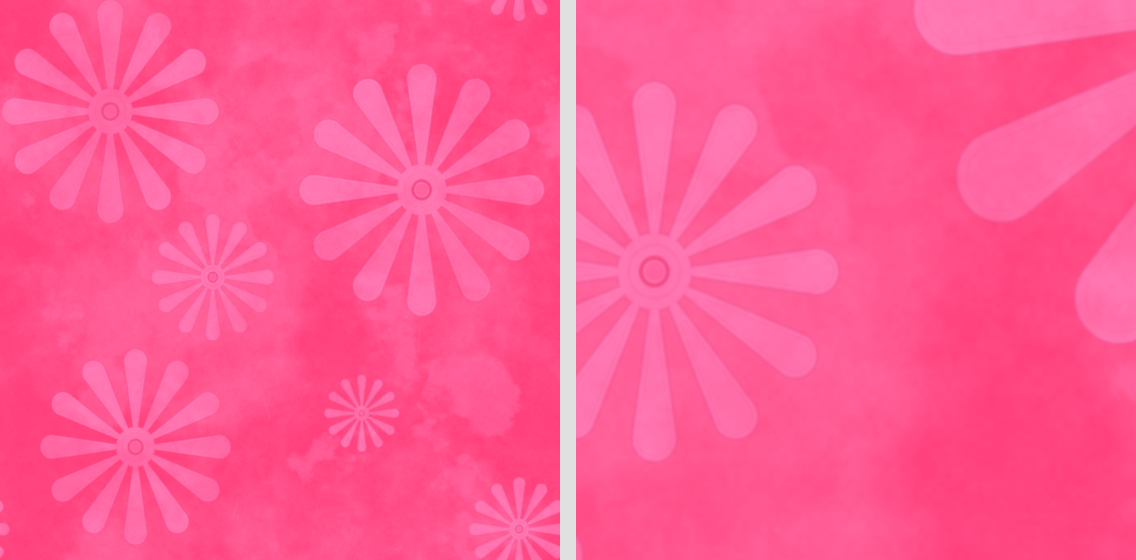
Left, the full canvas; right, a detail of the centre.
This pattern is drawn by a Shadertoy shader. Its source:

```glsl
// Pale twelve-petal daisies on a mottled, worn hot-pink paper that tiles.

float hash(vec2 p) {
    vec3 q = fract(p.xyx * vec3(0.1031, 0.1030, 0.0973));
    q += dot(q, q.yzx + 33.33);
    return fract((q.x + q.y) * q.z);
}

// Value noise that repeats after "period" cells.
float noise(vec2 p, float period) {
    vec2 i = floor(p), f = fract(p);
    f = f * f * (3.0 - 2.0 * f);
    vec2 a = mod(i, period), b = mod(i + 1.0, period);
    return mix(mix(hash(a), hash(vec2(b.x, a.y)), f.x),
               mix(hash(vec2(a.x, b.y)), hash(b), f.x), f.y);
}

float fbm(vec2 uv, float cells, float seed) {
    float sum = 0.0, amp = 0.5;
    for (int i = 0; i < 6; i++) {
        sum += amp * noise(uv * cells + seed, cells);
        cells *= 2.0;
        amp *= 0.55;
        seed += 17.3;
    }
    return sum / 1.08;
}

// Distance to a capsule along +x that swells from radius ra to rb.
float taperedCapsule(vec2 p, float ra, float rb, float len) {
    p.y = abs(p.y);
    float b = (ra - rb) / len, a = sqrt(1.0 - b * b);
    float k = dot(p, vec2(a, -b));
    if (dot(p, vec2(b, a)) * b + k * a < 0.0) return length(p) - ra;
    float along = dot(p, vec2(a, -b));
    if (along < 0.0) return length(p) - ra;
    if (along > a * len + 0.0 * b) {
        if (p.x * a - p.y * b > a * len) return length(p - vec2(len, 0.0)) - rb;
    }
    return dot(p, vec2(b, a)) - ra;
}

// Petals of a flower of unit radius.
float petals(vec2 p) {
    float sector = 6.2831853 / 12.0;
    float angle = atan(p.y, p.x);
    angle -= sector * floor(angle / sector + 0.5);
    vec2 q = length(p) * vec2(cos(angle), sin(angle));
    return taperedCapsule(q - vec2(0.2, 0.0), 0.028, 0.122, 0.678);
}

// Soft line of half width w where d is zero.
float line(float d, float w, float px) {
    return 1.0 - smoothstep(w - px, w + px, abs(d));
}

void mainImage(out vec4 fragColor, in vec2 fragCoord) {
    vec2 uv = fragCoord / iResolution.xy;
    float px = max(1.0 / iResolution.y, 0.0012);

    // Mottled paper with blotchy worn patches
    vec2 warp = vec2(fbm(uv, 6.0, 3.0), fbm(uv, 6.0, 41.0)) - 0.5;
    float cloud = fbm(uv + 0.12 * warp, 5.0, 9.0);
    float wear = fbm(uv + 0.06 * warp, 7.0, 73.0);
    float fine = fbm(uv, 48.0, 25.0) - 0.5;
    vec3 color = mix(vec3(1.0, 0.262, 0.495), vec3(1.0, 0.375, 0.595),
                     smoothstep(0.24, 0.76, cloud + 0.12 * fine));
    color = mix(color, vec3(1.0, 0.41, 0.635),
                0.55 * smoothstep(0.57, 0.66, wear + 0.08 * fine));

    // Faint short scratches
    for (int i = 0; i < 7; i++) {
        float id = float(i);
        vec2 p = uv - vec2(hash(vec2(id, 4.0)), hash(vec2(id, 8.0)));
        p = fract(p + 0.5) - 0.5;
        float turn = 0.6 + 1.6 * hash(vec2(id, 15.0));
        vec2 dir = vec2(cos(turn), sin(turn));
        float along = clamp(dot(p, dir), -0.02, 0.02);
        float scratch = line(length(p - dir * along), 0.0006, px);
        color = mix(color, vec3(1.0, 0.5, 0.7), 0.3 * scratch);
    }

    // Flowers: centre and radius, wrapped around the edges
    vec3 flowers[6] = vec3[6](
        vec3(0.197, 0.801, 0.194), vec3(0.753, 0.661, 0.219),
        vec3(0.380, 0.505, 0.110), vec3(0.242, 0.202, 0.170),
        vec3(0.646, 0.262, 0.067), vec3(0.927, 0.055, 0.090));
    for (int i = 0; i < 6; i++) {
        float radius = flowers[i].z;
        vec2 p = (fract(uv - flowers[i].xy + 0.5) - 0.5) / radius;
        p.y /= 1.03;
        float r = length(p);
        if (r > 1.1) continue;
        float petal = petals(p) * radius;
        float disc = (r - 0.205) * radius;
        float d = min(petal, disc);
        float fill = 1.0 - smoothstep(-px, px, d);
        float opacity = mix(0.64, 0.94, smoothstep(0.3, 0.65, wear + 0.2 * fine));
        color = mix(color, vec3(1.0, 0.472, 0.702), fill * opacity);

        // Thin rim, inner seam and ringed eye
        float rim = line(d, 0.0009, px);
        float seam = line(petal + 0.03 * radius, 0.0005, px) * step(0.3, r);
        float hub = line((r - 0.14) * radius, 0.001, px);
        color = mix(color, vec3(0.94, 0.31, 0.55), 0.38 * rim + 0.12 * seam + 0.15 * hub);
        float eye = 1.0 - smoothstep(-px, px, (r - 0.05) * radius);
        color = mix(color, vec3(1.0, 0.37, 0.60), 0.7 * eye);
        float ring = line((r - 0.072) * radius, 0.012 * radius, px);
        color = mix(color, vec3(0.95, 0.27, 0.50), 0.75 * ring);
    }

    // Paper grain
    float grain = noise(uv * 256.0, 256.0) - 0.5;
    color += vec3(0.1, 1.0, 0.9) * (0.018 * grain + 0.035 * fine);
    fragColor = vec4(clamp(color, 0.0, 1.0), 1.0);
}
```
